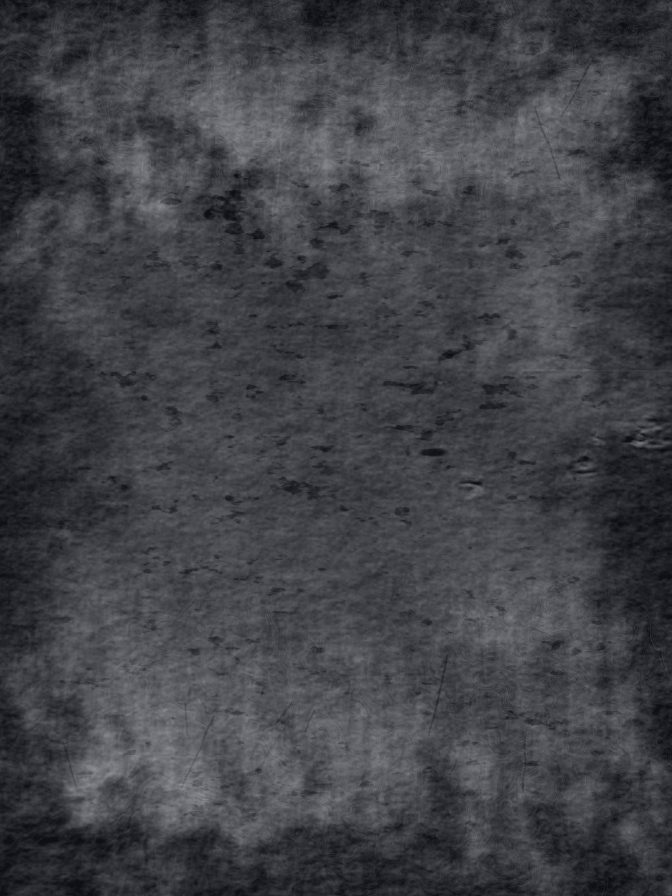
Reproduce this texture procedurally as a Shadertoy shader.

```glsl
// Weathered charcoal plaster: soft pale glows inside a ragged dark border.
// Layered value noise gives clouds, brushed streaks, pits and grain;
// offset differences of the noise give relief, segments give scratches.

const vec3 COOL_TINT = vec3(-0.009, 0.0, 0.019);
const vec2 LIGHT_STEP = vec2(-0.0015, 0.0028);
const float BORDER_TONE = 0.125;
const float WALL_TONE = 0.276;
const int SCRATCHES = 44;

float hash(vec2 p) {
    vec3 q = fract(vec3(p.xyx) * 0.1031);
    q += dot(q, q.yzx + 33.33);
    return fract((q.x + q.y) * q.z);
}

// Signed value noise, -1 to 1
float noise(vec2 p) {
    vec2 i = floor(p), f = fract(p);
    f = f * f * (3.0 - 2.0 * f);
    float low = mix(hash(i), hash(i + vec2(1, 0)), f.x);
    float high = mix(hash(i + vec2(0, 1)), hash(i + vec2(1, 1)), f.x);
    return 2.0 * mix(low, high, f.y) - 1.0;
}

float fbm(vec2 p, int octaves) {
    float sum = 0.0, gain = 0.5;
    for (int i = 0; i < octaves; i++) {
        sum += gain * noise(p);
        p = p * 2.03 + vec2(17.3, 41.7);
        gain *= 0.55;
    }
    return sum;
}

vec2 rotate(vec2 p, float angle) {
    float c = cos(angle), s = sin(angle);
    return vec2(c * p.x - s * p.y, s * p.x + c * p.y);
}

float glow(vec2 p, vec2 center, vec2 radius) {
    vec2 q = (p - center) / radius;
    return exp(-dot(q, q));
}

float segmentDistance(vec2 p, vec2 a, vec2 b) {
    vec2 d = b - a;
    return length(p - a - d * clamp(dot(p - a, d) / dot(d, d), 0.0, 1.0));
}

float plaster(vec2 p) { return fbm(p * vec2(48.0, 85.0), 4); }

float folds(vec2 p) { return abs(fbm(p * vec2(26.0, 58.0) + 7.0, 3)); }

// Pale patches in the upper and lower thirds
float paleGlows(vec2 p) {
    return 0.13 * glow(p, vec2(0.19, 0.87), vec2(0.10, 0.08))
         + 0.09 * glow(p, vec2(0.35, 0.87), vec2(0.16, 0.11))
         + 0.06 * glow(p, vec2(0.58, 0.88), vec2(0.13, 0.12))
         + 0.09 * glow(p, vec2(0.60, 0.66), vec2(0.09, 0.05))
         + 0.14 * glow(p, vec2(0.18, 0.17), vec2(0.09, 0.10))
         + 0.07 * glow(p, vec2(0.38, 0.17), vec2(0.16, 0.11))
         + 0.04 * glow(p, vec2(0.61, 0.35), vec2(0.10, 0.06));
}

// Zones where the skin of the wall has flaked off
float wornZones(vec2 p) {
    return glow(p, vec2(0.37, 0.73), vec2(0.20, 0.045))
         + glow(p, vec2(0.29, 0.64), vec2(0.05, 0.09))
         + glow(p, vec2(0.51, 0.57), vec2(0.06, 0.08))
         + 0.7 * glow(p, vec2(0.10, 0.41), vec2(0.12, 0.05));
}

float scratches(vec2 p, float pixel) {
    float sum = 0.0;
    for (int i = 0; i < SCRATCHES; i++) {
        float id = float(i);
        float band = mod(id, 2.0) < 0.5 ? 0.75 : 0.04;
        vec2 a = vec2(0.06 + 0.6 * hash(vec2(id, 1.0)), band + 0.2 * hash(vec2(id, 2.0)));
        float angle = 1.2 * (hash(vec2(id, 3.0)) - 0.6);
        vec2 b = a + rotate(vec2(0.0, 0.02 + 0.08 * hash(vec2(id, 4.0))), angle);
        float ink = mix(-0.09, 0.05, hash(vec2(id, 5.0)));
        sum += ink * (1.0 - smoothstep(0.0, 0.0008 + pixel, segmentDistance(p, a, b)));
    }
    return sum;
}

void mainImage(out vec4 fragColor, in vec2 fragCoord) {
    vec2 p = fragCoord / iResolution.y;
    vec2 uv = fragCoord / iResolution.xy;
    float pixel = 1.0 / iResolution.y;
    float cloud = fbm(rotate(p, 0.5) * 7.0, 5);
    float mottle = fbm(rotate(p, 1.1) * 24.0 + 9.0, 5);
    vec2 warped = p + 0.11 * vec2(cloud, mottle);
    float rough = smoothstep(0.15, 0.27, abs(p.y - 0.54) + 0.1 * cloud);

    // Broad light and the ragged border
    vec2 edge = min(uv, 1.0 - uv) + 0.09 * vec2(cloud + mottle, mottle);
    float frame = smoothstep(-0.03, 0.19, edge.x) * smoothstep(-0.06, 0.15, edge.y);
    float tone = WALL_TONE + paleGlows(warped) + 0.055 * cloud;
    tone = mix(BORDER_TONE, tone, frame);
    tone += mix(0.05, 0.11, rough) * mottle * mix(0.5, 1.0, frame);

    // Vertical streaks and slanted brush fibres
    float streak = fbm(p * vec2(105.0, 19.0), 4);
    float fibre = fbm(rotate(p, -0.5 + 0.7 * cloud) * vec2(55.0, 170.0), 3);
    tone += mix(0.025, 0.065, rough) * streak * mix(0.5, 1.0, frame);
    tone += mix(0.015, 0.055, rough) * fibre;

    // Flaked pits and fine relief
    float worn = wornZones(warped);
    float flake = fbm(p * vec2(42.0, 88.0) + 31.0, 4);
    float pits = smoothstep(0.36, 0.62, flake + 0.24 * worn);
    tone -= (0.11 * pits + 0.035 * worn) * frame;
    tone += 0.12 * (plaster(p) - plaster(p + LIGHT_STEP));

    // Buckled skin, the hollow and the faint seam on the right
    float crease = segmentDistance(p, vec2(0.54, 0.455), vec2(0.73, 0.515));
    float buckled = exp(-pow(crease / 0.026, 2.0)) * smoothstep(-0.15, 0.25, mottle + 0.5 * cloud);
    tone += 0.85 * buckled * (folds(p) - folds(p + LIGHT_STEP));
    vec2 hollow = (p - vec2(0.484, 0.495)) / vec2(0.016, 0.0045);
    tone = mix(tone, 0.07, 0.9 * (1.0 - smoothstep(0.6, 1.25, length(hollow) + 0.4 * flake)));
    float seam = segmentDistance(p, vec2(0.58, 0.587), vec2(0.75, 0.586));
    tone += 0.045 * (1.0 - smoothstep(0.0, 0.0008 + pixel, seam));

    // Scratches and grain
    tone += scratches(p + 0.004 * vec2(mottle, cloud), pixel) * frame;
    tone += 0.026 * noise(rotate(p, 0.3) * 230.0) + 0.012 * noise(p * 410.0);

    fragColor = vec4(clamp(vec3(max(tone, 0.06)) + COOL_TINT, 0.0, 1.0), 1.0);
}
```
